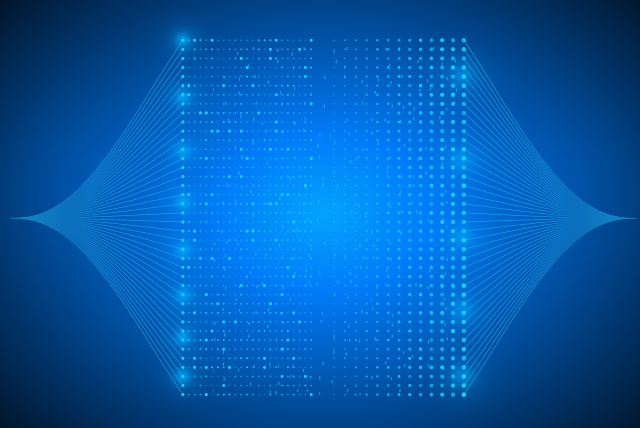
Give the GLSL for this background, as a WebGL 1 fragment shader.

```glsl
precision highp float;
uniform vec2 u_resolution;

const float ROW_STEP = 0.02123;
const float ROW_BASE = 0.078;
const float LAST_ROW = 39.0;
const vec3 CYAN = vec3(0.09, 0.82, 0.98);

float hash(vec2 p) {
  vec3 q = fract(p.xyx * vec3(0.1031, 0.103, 0.0973));
  q += dot(q, q.yzx + 33.33);
  return fract((q.x + q.y) * q.z);
}

float disc(float d, float radius, float px) {
  return 1.0 - smoothstep(radius - 0.5 * px, radius + 0.5 * px, d);
}

float inside(float v, float lo, float hi) {
  return step(lo, v) * step(v, hi);
}

// Radial backdrop with soft light beside the fans
vec3 backdrop(vec2 p) {
  float r = length((p - vec2(0.76, 0.5)) / vec2(0.78, 0.58));
  float green = max(0.605 - 0.4 * r, 0.075);
  vec2 side = vec2(abs(p.x - 0.758) - 0.63, p.y - 0.6);
  green += 0.03 * exp(-dot(side, side) * 28.0);
  vec3 color = vec3(0.004, green, min(green * 2.03, 0.97));
  return color + vec3(0.01, 0.03, 0.02) * exp(-r * r * 18.0);
}

// Curved lines spreading from both tips to the end columns
float fan(vec2 p, float px) {
  float t = (0.7335 - abs(p.x - 0.758)) / 0.4045;
  float s = max(t, 0.001);
  float spread = pow(s, 2.5) * (2.1 - 1.1 * s);
  float slope = pow(s, 1.5) * (5.25 - 3.85 * s);
  float y = p.y - 0.49;
  float base = ROW_BASE - 0.49;
  float row = clamp(floor((y / spread - base) / ROW_STEP + 0.5), 0.0, LAST_ROW);
  float end = base + row * ROW_STEP;
  float tilt = end * slope / 0.4045;
  float across = inversesqrt(1.0 + tilt * tilt);
  float d = abs(y - end * spread) * across;
  float gap = ROW_STEP * spread * across;
  float line = 1.0 - smoothstep(0.0, 0.0012 + 0.45 * px, d);
  // Lines closer than a pixel merge into an even tone
  float merged = 0.55 * (1.0 - smoothstep(0.0, px, d - 0.5 * gap));
  line = mix(merged, line, smoothstep(1.2, 2.6, gap / px));
  return line * inside(t, 0.0, 1.0) * mix(1.0, 0.55, smoothstep(0.1, 0.4, t));
}

// Fine irregular dots on the left, growing dots on the right
float dots(vec2 p, float px) {
  float row = floor((p.y - ROW_BASE) / ROW_STEP + 0.5);
  float dy = p.y - ROW_BASE - row * ROW_STEP;
  float rowMask = inside(row, 0.0, LAST_ROW);

  float col = floor((p.x - 0.4287) / 0.01367 + 0.5);
  float h = hash(vec2(col, row) + 7.0);
  float radius = 0.0015 + 0.0009 * h + 0.0013 * step(0.89, h);
  float alpha = 0.35 + 0.6 * h;
  if (col < 0.5) {
    radius = 0.0038;
    alpha = 0.9;
  }
  float d = length(vec2(p.x - 0.4287 - col * 0.01367, dy));
  float left = disc(d, radius, px) * alpha * inside(col, 0.0, 22.0);

  col = floor((1.087 - p.x) / 0.0253 + 0.5);
  h = hash(vec2(col, row) + 61.0);
  d = length(vec2(1.087 - p.x - col * 0.0253, dy));
  alpha = mix(1.0, 0.6, col / 13.0) * (0.55 + 0.45 * h);
  float right = disc(d, 0.0053 - 0.0003 * col, px) * alpha * inside(col, 0.0, 12.0);
  return max(left, right) * rowMask;
}

// Faint scattered ticks between the dots
float ticks(vec2 p, float px) {
  vec2 cell = floor(p / 0.032);
  vec2 jitter = vec2(hash(cell + 13.0), hash(cell + 37.0)) - 0.5;
  vec2 q = p - (cell + 0.5 + 0.6 * jitter) * 0.032;
  q.y -= clamp(q.y, -0.0022, 0.0022);
  float area = inside(p.x, 0.5, 1.07) * inside(p.y, 0.078, 0.89);
  return disc(length(q), 0.0017, px) * step(0.45, hash(cell + 91.0)) * area;
}

// Light spots along the two end columns
float glows(vec2 p) {
  float light = 0.0;
  for (int n = 0; n < 8; n++) {
    float i = float(n);
    vec2 q = p - vec2(0.4287, 0.906 - 0.1367 * i + 0.0035 * i * i);
    float r2 = dot(q, q);
    light += 0.55 * exp(-r2 * 3500.0) + 0.22 * exp(-r2 * 600.0);
    if (n < 5) {
      q = p - vec2(1.083, 0.824 - 0.203 * i + 0.0068 * i * i);
      r2 = dot(q, q);
      light += 0.35 * exp(-r2 * 1800.0) + 0.2 * exp(-r2 * 320.0);
    }
  }
  return min(light, 0.85);
}

void main() {
  vec2 p = gl_FragCoord.xy / u_resolution * vec2(1.5, 1.0);
  float px = 1.0 / u_resolution.y;
  vec3 color = backdrop(p);
  color = mix(color, vec3(0.0, 0.68, 1.0), glows(p));
  color = mix(color, vec3(0.12, 0.68, 0.93), fan(p, px));
  color = mix(color, vec3(0.2, 0.75, 0.98), 0.5 * ticks(p, px));
  color = mix(color, CYAN, dots(p, px));
  gl_FragColor = vec4(color, 1.0);
}
```
